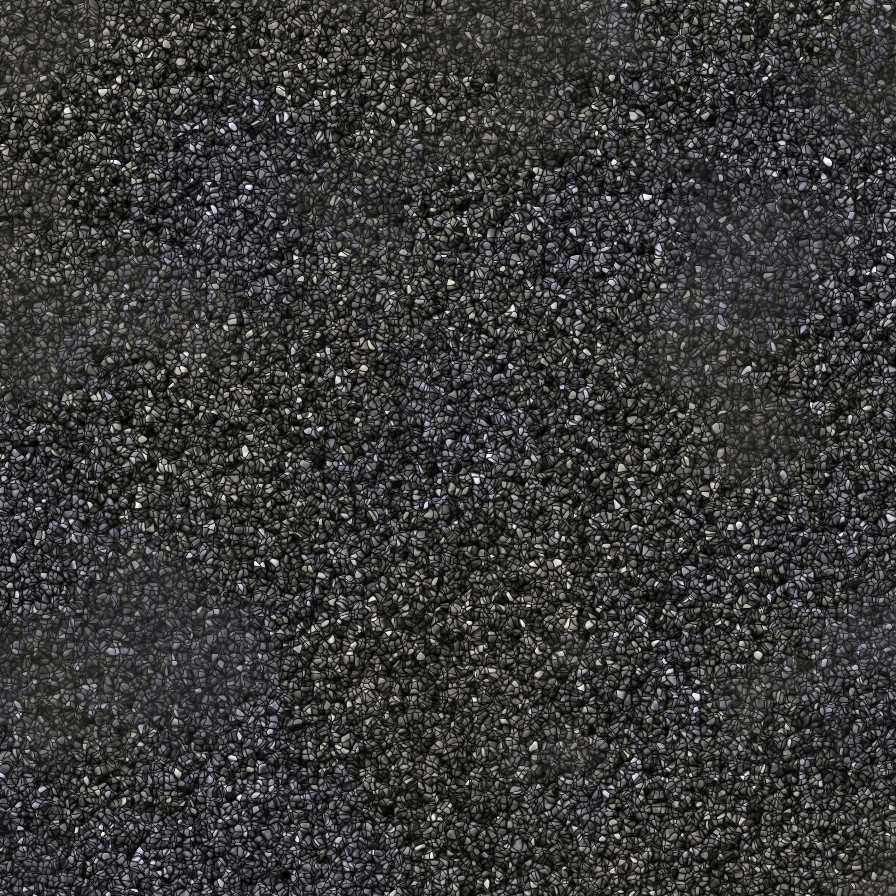
Write a three.js fragment shader that draws this texture.

```glsl
varying vec2 vUv;

const vec3 WARM_TINT = vec3(1.03, 1.01, 0.94);
const vec3 COOL_TINT = vec3(0.98, 0.99, 1.06);
const float MID_GREY = 0.25;
const vec2 LIGHT_DIR = vec2(-0.5, 0.86);

vec2 hash2(vec2 cell) {
  vec3 h = fract(cell.xyx * vec3(0.1031, 0.1030, 0.0973));
  h += dot(h, h.yzx + 33.33);
  return fract((h.xx + h.yz) * h.zy);
}

float valueNoise(vec2 p) {
  vec2 cell = floor(p);
  vec2 f = fract(p);
  f = f * f * (3.0 - 2.0 * f);
  float low = mix(hash2(cell).x, hash2(cell + vec2(1.0, 0.0)).x, f.x);
  float high = mix(hash2(cell + vec2(0.0, 1.0)).x, hash2(cell + 1.0).x, f.x);
  return mix(low, high, f.y);
}

float fractalNoise(vec2 p) {
  float sum = 0.0;
  float weight = 0.5;
  for (int octave = 0; octave < 4; octave++) {
    sum += weight * valueNoise(p);
    p = p * 2.03 + 17.3;
    weight *= 0.5;
  }
  return sum / 0.9375;
}

// Irregular grains: x = gap distance, y = random tone, z = facing to light
vec3 grains(vec2 p) {
  vec2 home = floor(p);
  float nearest = 8.0;
  float second = 8.0;
  float tone = 0.0;
  vec2 offset = vec2(0.0);
  for (int j = -1; j <= 1; j++) {
    for (int i = -1; i <= 1; i++) {
      vec2 cell = home + vec2(float(i), float(j));
      vec2 toPoint = p - cell - hash2(cell);
      float d = length(toPoint);
      if (d < nearest) {
        second = nearest;
        nearest = d;
        offset = toPoint;
        tone = hash2(cell + 71.7).y;
      } else {
        second = min(second, d);
      }
    }
  }
  return vec3(second - nearest, tone, dot(offset, LIGHT_DIR));
}

float gapShade(float gap, float width, float depth) {
  return mix(depth, 1.0, smoothstep(0.0, width, gap));
}

void main() {
  // Bend the grain outlines
  vec2 bend = vec2(valueNoise(vUv * 110.0), valueNoise(vUv * 110.0 + 43.0)) - 0.5;
  vec2 p = vUv + bend * 0.006;

  vec3 stone = grains(p * 74.0);
  vec3 chip = grains(p * 152.0 + 31.0);
  float grit = valueNoise(vUv * 235.0 + 9.0) - 0.5;

  // Lit faces, rough specks and bright glints
  float tone = 0.38 + 0.30 * (chip.y - 0.5) + 0.14 * (stone.y - 0.5);
  tone += 0.20 * stone.z + 0.14 * chip.z + 0.28 * grit;
  tone += 0.24 * smoothstep(0.84, 1.0, chip.y);

  // Dark crevices between the stones and chips
  float grey = tone * gapShade(stone.x, 0.30, 0.30) * gapShade(chip.x, 0.34, 0.22);

  // Broad worn areas with softer contrast and slight shade drift
  float wear = smoothstep(0.45, 0.72, fractalNoise(vUv * vec2(5.0, 8.0) + 5.0));
  grey = mix(grey, MID_GREY, 0.38 * wear);
  grey *= 0.92 + 0.22 * fractalNoise(vUv * vec2(9.0, 14.0) + 60.0);

  // Faint warm and cool patches
  float hue = fractalNoise(vUv * 4.0 + 90.0) + 0.35 * (stone.y - 0.5);
  vec3 tint = mix(WARM_TINT, COOL_TINT, smoothstep(0.3, 0.7, hue));

  gl_FragColor = vec4(clamp(grey * tint, 0.0, 1.0), 1.0);
}
```
